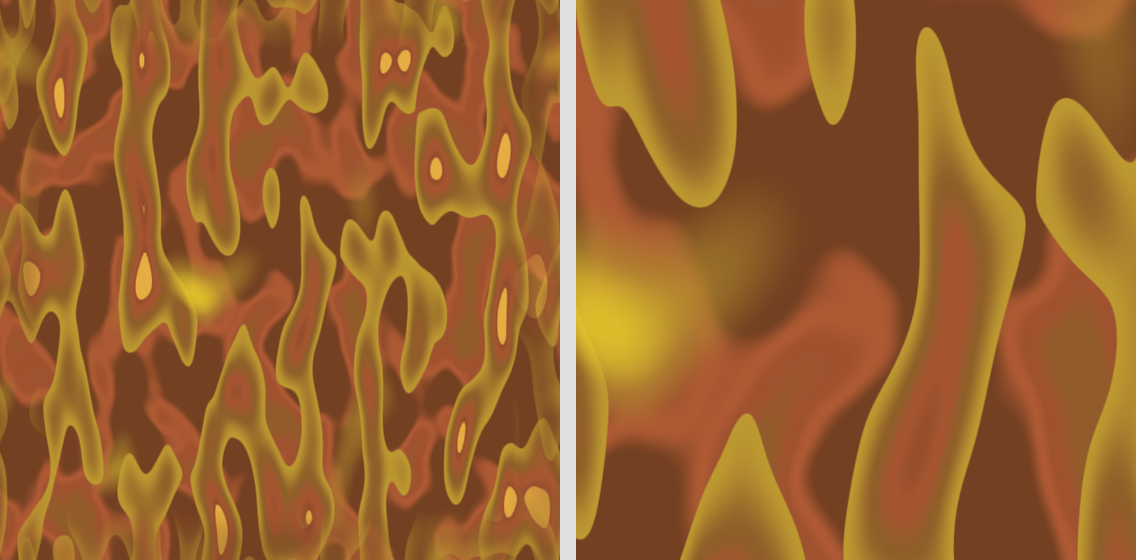
Left, the full canvas; right, a detail of the centre.
Write a Shadertoy shader that draws this texture.

```glsl
const vec3 BROWN = vec3(0.45, 0.25, 0.13);
const vec3 RUST  = vec3(0.68, 0.35, 0.20);
const vec3 OLIVE = vec3(0.56, 0.37, 0.16);
const vec3 GOLD  = vec3(0.74, 0.60, 0.19);
const vec3 AMBER = vec3(0.90, 0.68, 0.26);
const vec3 GLOW  = vec3(1.00, 0.90, 0.16);

float hash(vec2 p) {
    return fract(sin(dot(p, vec2(127.1, 311.7))) * 43758.5453);
}

// Slope contribution of one lattice corner, wrapped to the period
float corner(vec2 cell, vec2 offset, vec2 period, float seed) {
    float angle = 6.28318 * hash(mod(cell, period) + seed);
    return dot(vec2(cos(angle), sin(angle)), offset);
}

// Tiling gradient noise with a whole number of cells per side
float noise(vec2 uv, vec2 period, float seed) {
    vec2 p = uv * period;
    vec2 i = floor(p), f = p - i;
    vec2 w = f * f * f * (f * (f * 6.0 - 15.0) + 10.0);
    vec2 e = vec2(1.0, 0.0);
    float low  = mix(corner(i, f, period, seed),
                     corner(i + e, f - e, period, seed), w.x);
    float high = mix(corner(i + e.yx, f - e.yx, period, seed),
                     corner(i + 1.0, f - 1.0, period, seed), w.x);
    return mix(low, high, w.y);
}

vec2 warp(vec2 uv, float amount, float seed) {
    return uv + amount * vec2(noise(uv, vec2(6.0, 5.0), seed),
                              2.0 * noise(uv, vec2(7.0, 4.0), seed + 3.0));
}

// Soft rust patches on brown, some with an olive heart
vec3 ground(vec2 uv) {
    vec2 p = warp(uv, 0.03, 11.0);
    float n = noise(p, vec2(10.0, 6.0), 23.0)
            + 0.30 * noise(p, vec2(21.0, 15.0), 37.0);
    vec3 color = mix(BROWN, RUST, smoothstep(-0.06, 0.10, n));
    color = mix(color, RUST * 0.92, smoothstep(0.12, 0.22, n));
    return mix(color, OLIVE, 0.8 * smoothstep(0.27, 0.44, n));
}

// Height of the upright drops; positive inside
float dropHeight(vec2 uv, float seed) {
    vec2 p = warp(uv, 0.022, seed);
    return noise(p, vec2(14.0, 5.0), seed + 5.0)
         + 0.16 * noise(p, vec2(25.0, 9.0), seed + 9.0) - 0.035;
}

float edge(float height, float level) {
    float w = max(fwidth(height), 0.0001);
    return smoothstep(-w, w, height - level);
}

// Gold rim, olive body, rust ring and a crisp amber core
vec3 dropColor(float h) {
    vec3 color = mix(GOLD, OLIVE, smoothstep(0.0, 0.23, h));
    color = mix(color, RUST * 0.95, smoothstep(0.22, 0.34, h));
    color = mix(color, RUST * 0.85, smoothstep(0.36, 0.43, h));
    return mix(color, AMBER, edge(h, 0.43));
}

void mainImage(out vec4 fragColor, in vec2 fragCoord) {
    vec2 uv = fragCoord / iResolution.xy;
    vec3 color = ground(uv);

    // Sparse yellow light with small hot spots
    float light = noise(warp(uv, 0.03, 61.0), vec2(7.0, 5.0), 71.0);
    float halo = smoothstep(0.25, 0.52, light);
    float spark = smoothstep(0.42, 0.62, light);
    color = mix(color, GOLD * 0.95, 0.8 * halo);

    // Main drops, slightly sheer along the border
    vec2 border = min(uv, 1.0 - uv);
    float sheer = smoothstep(0.10, 0.02, min(border.x, border.y));
    float h = dropHeight(uv, 83.0);
    color = mix(color, dropColor(h), edge(h, 0.0) * (1.0 - 0.35 * sheer));

    // Translucent second layer of drops near the border
    float veil = dropHeight(uv, 131.0);
    color = mix(color, dropColor(veil), 0.45 * sheer * edge(veil, 0.0));

    color = mix(color, GLOW, 0.75 * spark);
    fragColor = vec4(color, 1.0);
}
```
